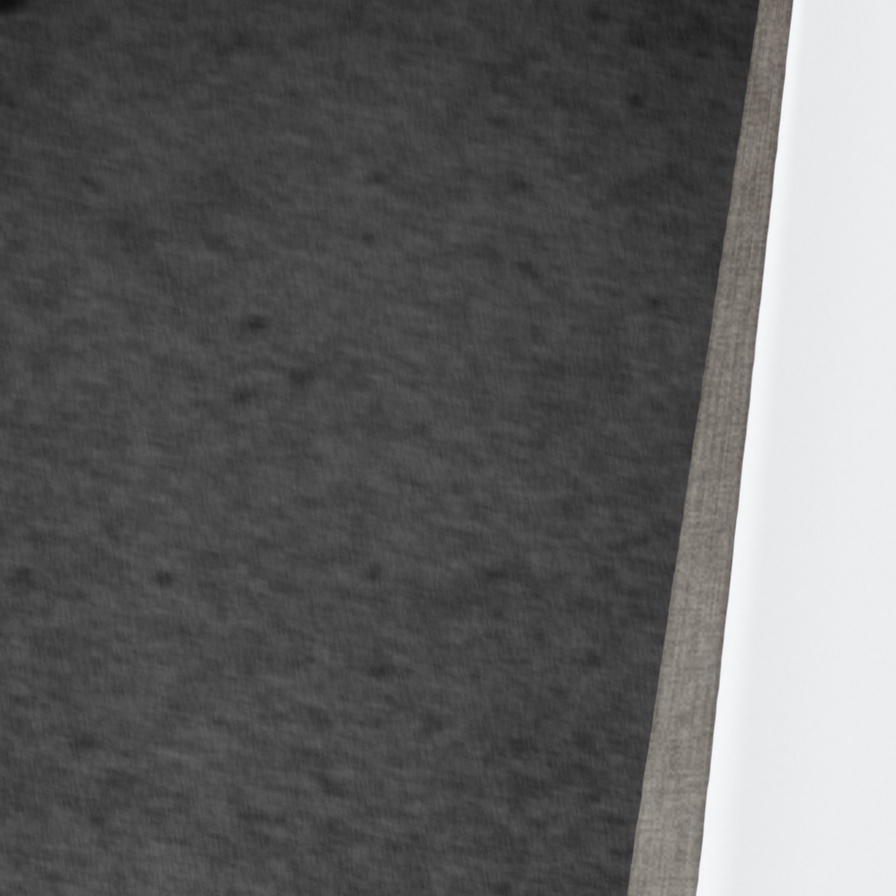
Write a WebGL 2 fragment shader that draws this texture.

```glsl
#version 300 es
precision highp float;
uniform vec2 u_resolution;
out vec4 fragColor;

float hash(vec2 p) {
  vec3 q = fract(vec3(p.xyx) * 0.1031);
  q += dot(q, q.yzx + 33.33);
  return fract((q.x + q.y) * q.z);
}

float noise(vec2 p) {
  vec2 cell = floor(p), f = fract(p);
  f = f * f * (3.0 - 2.0 * f);
  return mix(mix(hash(cell), hash(cell + vec2(1, 0)), f.x),
             mix(hash(cell + vec2(0, 1)), hash(cell + vec2(1, 1)), f.x), f.y);
}

float fbm(vec2 p) {
  float sum = 0.0, weight = 0.5;
  for (int i = 0; i < 4; i++) {
    sum += weight * noise(p);
    p = p * 2.03 + 17.3;
    weight *= 0.5;
  }
  return sum;
}

// Soft dark flecks, one possible per jittered grid cell
float flecks(vec2 p, float density, float radius) {
  vec2 cell = floor(p);
  float shade = 0.0;
  for (int y = -1; y <= 1; y++) {
    for (int x = -1; x <= 1; x++) {
      vec2 id = cell + vec2(x, y);
      vec2 center = id + 0.15 + 0.7 * vec2(hash(id + 3.7), hash(id + 41.2));
      vec2 d = (p - center) * vec2(0.75, 1.1) / radius;
      float present = step(hash(id + 83.1), density);
      shade += present * exp(-dot(d, d)) * (0.4 + 0.6 * hash(id + 9.4));
    }
  }
  return shade;
}

vec3 carpet(vec2 uv, float edge) {
  // Broad light: brightest in a band down the middle, dim toward top and edge
  float light = 0.288 - 0.055 * smoothstep(0.6, 1.05, uv.y);
  light -= 0.04 * smoothstep(0.32, 0.0, edge - uv.x);
  light -= 0.018 * smoothstep(0.15, 0.0, uv.x);
  light += 0.012 * smoothstep(0.5, 0.0, uv.y) * smoothstep(0.6, 0.1, uv.x);
  light += 0.05 * (fbm(uv * vec2(5.0, 7.0) + 4.0) - 0.47);

  // Slanted pile, growing coarser toward the viewer
  vec2 pile = vec2(uv.x, uv.y + 0.22 * uv.x);
  float contrast = mix(1.15, 0.8, uv.y);
  float mottle = fbm(pile * vec2(45.0, 85.0)) - 0.47;
  float streak = noise(pile * vec2(55.0, 210.0) + 7.0) - 0.5;
  float fibre = noise(vec2(uv.x + 0.15 * uv.y, uv.y) * vec2(380.0, 95.0)) - 0.5;
  float grain = noise(uv * 420.0 + 60.0) - 0.5;
  light += contrast * (0.12 * mottle + 0.03 * streak + 0.04 * fibre + 0.02 * grain);

  vec2 wobble = 0.006 * vec2(noise(uv * 70.0), noise(uv * 70.0 + 31.0));
  light -= 0.075 * flecks((uv + wobble) * 13.0, 0.4, 0.13);
  light -= 0.04 * flecks((uv + wobble) * 6.0 + 20.0, 0.35, 0.16);
  light *= mix(0.3, 1.0, smoothstep(0.01, 0.05, length((uv - vec2(0, 1)) * vec2(1, 2))));
  return light * vec3(1.0, 1.0, 1.005);
}

vec3 binding(vec2 uv, float across) {
  // Woven threads follow the tape
  vec3 color = mix(vec3(0.46, 0.435, 0.415), vec3(0.53, 0.51, 0.485), smoothstep(0.9, 0.1, uv.y));
  float weft = noise(vec2(across * 4.0, uv.y * 260.0)) - 0.5;
  float warp = noise(vec2(across * 22.0, uv.y * 18.0)) - 0.5;
  float weave = noise(uv * vec2(330.0, 300.0)) - 0.5;
  float patches = fbm(vec2(across * 2.0, uv.y * 24.0)) - 0.47;
  color += 0.06 * weft + 0.08 * warp + 0.08 * weave + 0.09 * patches;
  return color * (1.0 - 0.14 * smoothstep(0.85, 1.0, across) - 0.1 * smoothstep(0.12, 0.0, across));
}

vec3 backdrop(vec2 uv, float gap) {
  // Bright rim beside the tape, then a faint grey dip fading to plain white
  float rim = 1.0 - smoothstep(0.004, mix(0.05, 0.018, uv.y), gap);
  vec3 color = mix(vec3(0.905, 0.912, 0.917), vec3(0.925, 0.929, 0.933), smoothstep(0.03, 0.15, gap));
  color = mix(color, vec3(0.955, 0.96, 0.968), rim);
  return color + 0.008 * (noise(uv * 300.0) - 0.5);
}

void main() {
  vec2 uv = gl_FragCoord.xy / u_resolution;
  float soft = 0.7 / u_resolution.x + 0.0006;
  float innerEdge = 0.699 + 0.149 * uv.y + 0.0012 * (noise(vec2(uv.y * 90.0, 2.0)) - 0.5);
  float outerEdge = 0.777 + 0.108 * uv.y + 0.001 * (noise(vec2(uv.y * 60.0, 8.0)) - 0.5);
  float across = (uv.x - innerEdge) / (outerEdge - innerEdge);

  vec3 color = carpet(uv, innerEdge);
  color = mix(color, binding(uv, across), smoothstep(-soft, soft, uv.x - innerEdge));
  color = mix(color, backdrop(uv, uv.x - outerEdge), smoothstep(-soft, soft, uv.x - outerEdge));
  fragColor = vec4(color, 1.0);
}
```
